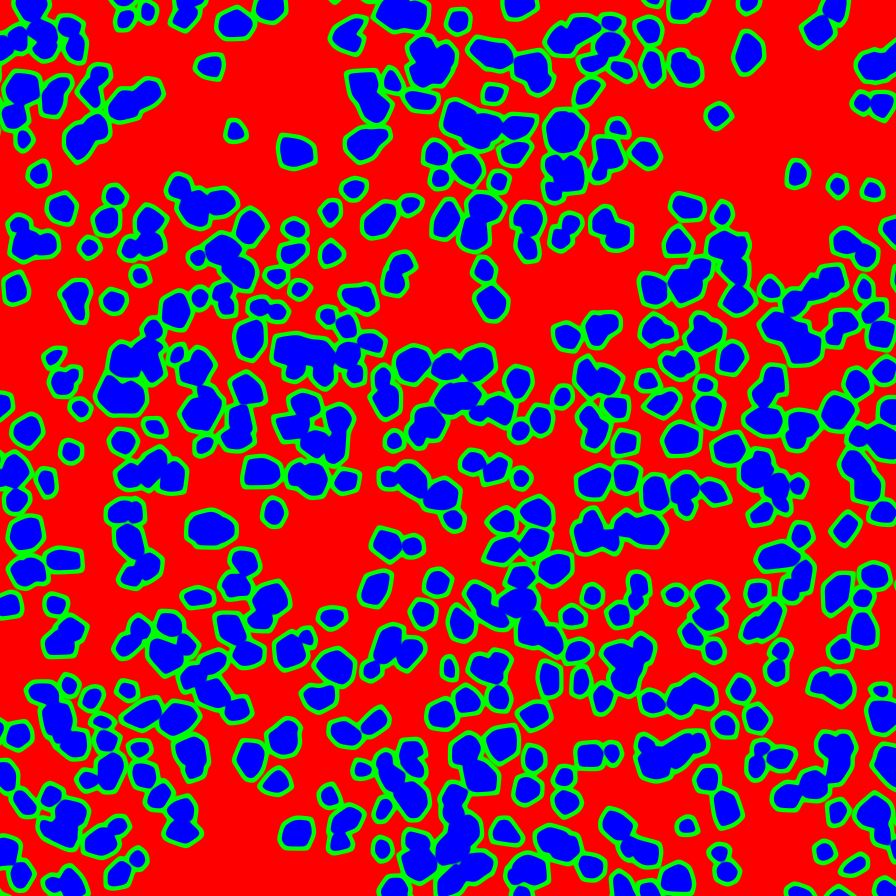
Write a WebGL 2 fragment shader that draws this pattern.

```glsl
#version 300 es
precision highp float;

uniform vec2 u_resolution;
out vec4 fragColor;

const float TAU = 6.2831853;
const vec3 GROUND = vec3(1.0, 0.0, 0.0);
const vec3 RIM = vec3(0.0, 1.0, 0.0);
const vec3 CORE = vec3(0.0, 0.0, 1.0);

// Integer hash: three random values in 0..1 per cell and channel
vec3 hash3(ivec2 cell, int channel) {
    uvec3 v = uvec3(ivec3(cell, channel)) * 1664525u + 1013904223u;
    v.x += v.y * v.z; v.y += v.z * v.x; v.z += v.x * v.y;
    v ^= v >> 16u;
    v.x += v.y * v.z; v.y += v.z * v.x; v.z += v.x * v.y;
    return vec3(v >> 8u) / 16777216.0;
}

// Layered sines: chance that a grain exists, leaving loose gaps
float grainChance(vec2 p) {
    float clump = sin(11.0 * p.x + 2.0 * sin(8.0 * p.y + 0.6))
                + sin(14.0 * p.y + 2.0 * sin(10.0 * p.x + 1.9));
    return 0.74 + 0.22 * clump;
}

// Rounded irregular polygon: smooth maximum of half-planes around an ellipse
float grainDistance(vec2 p, ivec2 cell, float sharpness) {
    const int SIDES = 7;
    vec3 shape = hash3(cell, 1);
    float radius = mix(0.0085, 0.0175, shape.x);
    float stretch = sqrt(mix(1.0, 1.9, shape.y * shape.y));
    vec2 axes = radius * vec2(stretch, 1.0 / stretch);
    float turn = shape.z * TAU;
    mat2 rotation = mat2(cos(turn), -sin(turn), sin(turn), cos(turn));
    vec2 q = rotation * p;

    float total = 0.0;
    for (int i = 0; i < SIDES; i++) {
        vec3 rnd = hash3(cell, 2 + i);
        float angle = (float(i) + 0.6 * (rnd.x - 0.5)) * TAU / float(SIDES);
        vec2 normal = vec2(cos(angle), sin(angle));
        float support = length(axes * normal) * mix(0.84, 1.24, rnd.y);
        total += exp(sharpness * (dot(q, normal) - support));
    }
    return log(total) / sharpness;
}

// Cellular scatter: grains of the nearby cells joined by a smooth minimum
float grainField(vec2 p, float cells, float sharpness, float joining) {
    ivec2 home = ivec2(floor(p * cells));
    float total = 1e-12;
    for (int y = -1; y <= 1; y++) {
        for (int x = -1; x <= 1; x++) {
            ivec2 cell = home + ivec2(x, y);
            vec3 rnd = hash3(cell, 0);
            vec2 center = (vec2(cell) + rnd.xy) / cells;
            if (rnd.z < grainChance(center)) {
                float d = grainDistance(p - center, cell, sharpness);
                total += exp(-joining * d);
            }
        }
    }
    return -log(total) / joining;
}

// Antialiased coverage of the region where d is negative
float coverage(float d, float pixel) {
    return clamp(0.5 - d / pixel, 0.0, 1.0);
}

void main() {
    float canvas = min(u_resolution.x, u_resolution.y);
    float pixel = 1.0 / canvas;
    vec2 p = gl_FragCoord.xy / canvas;
    float rimWidth = 0.0047;

    float d = grainField(p, 27.0, 600.0, 900.0);
    vec3 color = mix(GROUND, RIM, coverage(d - rimWidth, pixel));
    color = mix(color, CORE, coverage(d, pixel));
    fragColor = vec4(color, 1.0);
}
```
